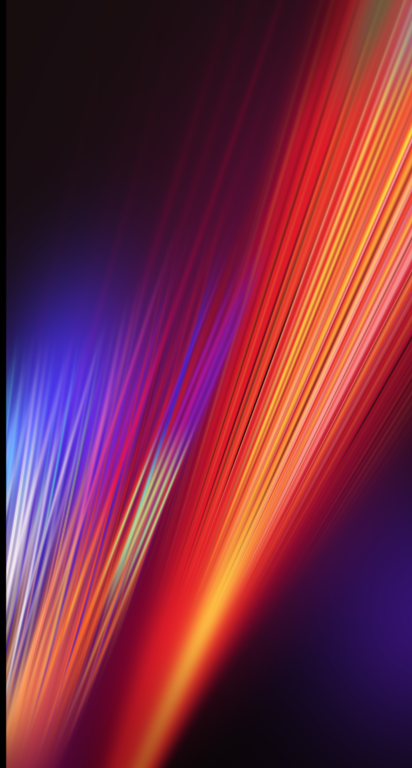
A WebGL 1 fragment shader for this background:

```glsl
precision highp float;
// Two fans of coloured light streaks sweeping up to the right over a dark ground.
// Each fan uses the slope of a ray from a hidden origin as its coordinate; soft
// gradients set the glow, and 1D cellular noise across the slope paints the streaks.
uniform vec2 u_resolution;

// Origins and positions are in units of the canvas height.
const vec2 WARM_ORIGIN = vec2(0.057, -0.28), COOL_ORIGIN = vec2(-0.26, -0.823);
const float BORDER = 0.008, WARM_DENSITY = 64.0, COOL_DENSITY = 80.0;
const vec3 GROUND = vec3(0.09, 0.05, 0.06), PLUM = vec3(0.3, 0.0, 0.19);
const vec3 INDIGO = vec3(0.17, 0.05, 0.42), WINE = vec3(0.3, 0.01, 0.08);
const vec3 CRIMSON = vec3(0.68, 0.01, 0.17), RED = vec3(0.88, 0.1, 0.16);
const vec3 ORANGE = vec3(0.97, 0.36, 0.17), GOLD = vec3(1.0, 0.82, 0.28);
const vec3 PINK = vec3(1.0, 0.62, 0.64), OLIVE = vec3(0.34, 0.38, 0.26);
const vec3 STEEL = vec3(0.47, 0.52, 0.64), BLUE = vec3(0.17, 0.14, 0.85);
const vec3 CYAN = vec3(0.35, 0.88, 0.9), VIOLET = vec3(0.3, 0.1, 0.78);
const vec3 MAGENTA = vec3(0.92, 0.06, 0.52), WHITE = vec3(1.0, 0.97, 0.97);

float hash(float n) { return fract(sin(n * 127.1) * 4375.85); }
float glow(float x, float center, float width) {
  float d = (x - center) / width;
  return exp(-d * d);
}
float fall(float from, float to, float x) { return 1.0 - smoothstep(from, to, x); }
vec3 screen(vec3 a, vec3 b) { return 1.0 - (1.0 - a) * (1.0 - clamp(b, 0.0, 1.0)); }

// Cellular streaks: one jittered line per cell with its own tint and reach.
// Returns tint times coverage, and coverage in alpha.
vec4 streaks(float t, float along, float seed, vec3 tintA, vec3 tintB) {
  vec4 sum = vec4(0.0);
  for (int i = -1; i <= 1; i++) {
    float id = floor(t) + float(i);
    float k = hash(id + seed + 31.7);
    float line = glow(t, id + 0.2 + 0.6 * hash(id + seed), mix(0.16, 0.36, k));
    float reach = glow(along, 0.2 + 0.6 * hash(id + seed + 67.3), 0.45);
    vec3 tint = mix(tintA, tintB, smoothstep(0.35, 0.65, k));
    sum += vec4(tint, 1.0) * line * reach * (0.35 + 0.9 * hash(id + seed + 11.3));
  }
  return sum / max(1.0, sum.a);
}
vec3 paint(vec3 col, vec4 s, float amount) { return col * (1.0 - s.a * amount) + s.rgb * amount; }

vec3 background(vec2 p, float a, float b) {
  vec3 col = GROUND * mix(0.4, 1.0, smoothstep(0.2, 0.7, p.y));
  float haze = glow(b, 0.385, 0.1) * fall(0.45, 1.25, p.y);
  col += PLUM * haze;
  col = paint(col, streaks(b * 60.0, p.y - 0.2, 7.0, CRIMSON, GROUND), 0.5 * haze);
  col += WINE * 0.75 * glow(a, 0.53, 0.18) * smoothstep(-0.1, 0.3, p.y);
  return col + INDIGO * glow(p.x, 0.56, 0.17) * glow(p.y, 0.2, 0.18);
}

vec3 warmFan(vec3 col, float a, float r) {
  float far = smoothstep(0.46, 0.76, r), top = smoothstep(1.08, 1.28, r);
  float bright = smoothstep(0.335, 0.39, a) * fall(0.47, 0.6, a);
  float t = a * WARM_DENSITY, along = r - 0.35;
  vec3 fan = mix(CRIMSON, RED, smoothstep(0.24, 0.34, a) * fall(0.51, 0.6, a));
  fan = mix(fan, ORANGE, glow(a, 0.445, 0.06) * 0.85);
  fan = mix(fan, GOLD, 0.85 * glow(a, 0.452, 0.037) * glow(r, 0.52, 0.19));
  // Fine tints, dark gaps, then bright streaks on top.
  fan = paint(fan, streaks(t * 1.9, along, 19.0, RED, ORANGE), far * 0.7);
  fan = paint(fan, streaks(t * 1.4, along, 47.0, WINE, CRIMSON), far * mix(0.9, 0.75, bright));
  fan = paint(fan, streaks(t, along, 3.0, GOLD, PINK), far * bright);
  fan = paint(fan, streaks(t * 1.8, along, 71.0, PINK, GOLD), far * bright * 0.85);
  fan = paint(fan, streaks(t * 1.2, along, 53.0, ORANGE, RED), far * (1.0 - bright) * 0.6);
  float slit = glow(a, 0.365, 0.0016) * smoothstep(0.6, 0.72, r) * fall(0.8, 1.0, r);
  fan *= 1.0 - 0.7 * slit - 0.7 * glow(a, 0.57, 0.002) * smoothstep(0.63, 0.75, r);
  fan = mix(fan, OLIVE, 0.8 * glow(a, 0.343, 0.024) * top);
  fan = mix(fan, STEEL, 0.7 * glow(a, 0.39, 0.02) * top);
  fan *= mix(0.7, 1.0, smoothstep(0.26, 0.48, r)) * mix(1.0, 0.6, top * fall(0.29, 0.34, a));
  float inner = mix(0.1, 0.255, smoothstep(0.28, 0.75, r));
  float outer = mix(0.6, 0.7, smoothstep(0.3, 0.7, r));
  return mix(col, fan, smoothstep(inner, mix(0.37, 0.325, far), a) * fall(0.48, outer, a));
}

vec3 coolFan(vec3 col, float b, float y) {
  float edge = fall(0.398, 0.42, b), side = smoothstep(0.27, 0.34, b);
  float low = fall(0.2, 0.4, y);
  vec3 haze = BLUE * glow(b, 0.25, 0.06) * glow(y, 0.48, 0.16);
  haze += VIOLET * 0.8 * glow(b, 0.32, 0.045) * glow(y, 0.4, 0.15);
  haze += CYAN * 0.6 * glow(b, 0.215, 0.03) * glow(y, 0.39, 0.08);
  haze += WHITE * 0.5 * glow(b, 0.255, 0.035) * glow(y, 0.27, 0.09);
  haze += ORANGE * 0.75 * glow(b, 0.345, 0.05) * glow(y, 0.13, 0.16);
  haze += GOLD * 0.6 * glow(b, 0.3, 0.03) * glow(y, 0.1, 0.1);
  col = screen(col, haze * edge);
  // Tints run from white and cyan on the left to red and gold on the right.
  vec3 tintA = mix(WHITE, mix(MAGENTA, GOLD, low), side);
  vec3 tintB = mix(mix(CYAN, PINK, low), mix(RED, ORANGE, low), side);
  vec3 shade = mix(BLUE, mix(PLUM, WINE, low), side);
  float reach = edge * fall(0.3, mix(0.58, 0.76, side), y) * smoothstep(0.0, 0.2, y);
  float t = b * COOL_DENSITY, skew = t + 6.0 * (y - 0.3);
  col = paint(col, streaks(skew * 1.3, y + 0.15, 23.0, VIOLET, shade), reach * 0.85);
  col = paint(col, streaks(t, y + 0.15, 5.0, tintA, tintB), reach * 0.95);
  col = paint(col, streaks(skew * 1.7, y + 0.15, 83.0, tintB, tintA), reach * 0.85);
  // Prismatic strands crossing along the right edge.
  float span = smoothstep(0.18, 0.32, y) * fall(0.5, 0.7, y), high = smoothstep(0.36, 0.46, y);
  col = mix(col, VIOLET, 0.6 * span * high * glow(b, 0.402, 0.008));
  for (int i = 0; i < 6; i++) {
    float n = float(i), h = hash(n + 9.0);
    float center = 0.37 + 0.007 * n + 0.12 * (h - 0.5) * (y - 0.42);
    vec3 tint = mix(mix(CYAN, GOLD, h), mix(BLUE, MAGENTA, h), high);
    col = mix(col, tint, 0.9 * span * glow(b, center, 0.0016 + 0.0014 * hash(n + 5.0)));
  }
  return col;
}

void main() {
  vec2 p = gl_FragCoord.xy / u_resolution.y;
  vec2 w = p - WARM_ORIGIN, c = p - COOL_ORIGIN;
  float a = w.x / w.y, b = c.x / c.y, pixel = 1.0 / u_resolution.y;
  vec3 col = coolFan(warmFan(background(p, a, b), a, w.y), b, p.y);
  col *= smoothstep(BORDER - pixel, BORDER + pixel, p.x);
  gl_FragColor = vec4(clamp(col, 0.0, 1.0), 1.0);
}
```
